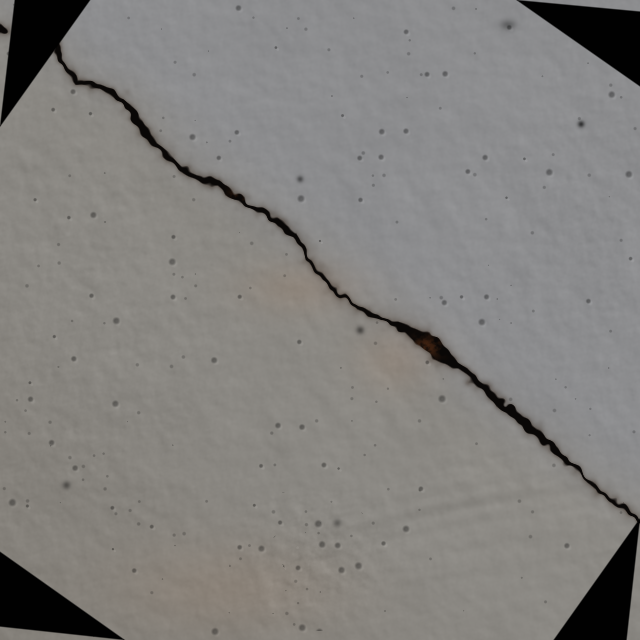
This texture is drawn by a Shadertoy shader. Its source:

```glsl
float hash(vec2 p) {
    vec3 q = fract(p.xyx * 0.1031);
    q += dot(q, q.yzx + 33.33);
    return fract((q.x + q.y) * q.z);
}

float noise(vec2 p) {
    vec2 i = floor(p), f = fract(p);
    f = f * f * (3.0 - 2.0 * f);
    return mix(mix(hash(i), hash(i + vec2(1, 0)), f.x),
               mix(hash(i + vec2(0, 1)), hash(i + vec2(1, 1)), f.x), f.y);
}

float fbm(vec2 p) {
    float sum = 0.0, amp = 0.5;
    for (int i = 0; i < 4; i++) {
        sum += amp * noise(p);
        p = mat2(1.6, 1.2, -1.2, 1.6) * p + 17.3;
        amp *= 0.5;
    }
    return sum;
}

// Signed distance to a line, positive on its left
float side(vec2 p, vec2 a, vec2 b) {
    vec2 d = normalize(b - a), q = p - a;
    return d.x * q.y - d.y * q.x;
}

float wedge(vec2 p, vec2 apex, vec2 inner, vec2 outer) {
    return min(side(p, apex, inner), -side(p, apex, outer));
}

float segment(vec2 p, vec2 a, vec2 b) {
    vec2 q = p - a, d = b - a;
    return length(q - d * clamp(dot(q, d) / dot(d, d), 0.0, 1.0));
}

float blob(vec2 p, vec2 center, vec2 radius) {
    vec2 q = (p - center) / radius;
    return exp(-dot(q, q));
}

float crackDistance(vec2 p) {
    const int COUNT = 23;
    vec2 path[COUNT] = vec2[](
        vec2(.086, .930), vec2(.102, .896), vec2(.120, .872), vec2(.156, .865),
        vec2(.190, .844), vec2(.215, .812), vec2(.241, .776), vec2(.280, .740),
        vec2(.312, .721), vec2(.345, .712), vec2(.378, .686), vec2(.417, .664),
        vec2(.460, .634), vec2(.482, .596), vec2(.521, .549), vec2(.560, .516),
        vec2(.599, .503), vec2(.638, .484), vec2(.710, .434), vec2(.788, .365),
        vec2(.833, .329), vec2(.924, .242), vec2(1.0, .188));
    float d = segment(p, vec2(-.02, .956), vec2(.008, .954));
    for (int i = 0; i < COUNT - 1; i++) d = min(d, segment(p, path[i], path[i + 1]));
    return d;
}

// One randomly placed round pit in some of the grid cells
float pits(vec2 p, float scale, float chance) {
    vec2 cell = floor(p * scale);
    vec2 center = 0.3 + 0.4 * vec2(hash(cell + 3.7), hash(cell + 19.1));
    float radius = mix(0.08, 0.24, hash(cell + 41.3));
    float d = length(fract(p * scale) - center);
    return step(hash(cell + 71.9), chance) * smoothstep(radius, radius * 0.3, d);
}

float relief(vec2 p, float scale) {
    return fbm(p * scale) - fbm(p * scale + vec2(0.3, 0.35));
}

// Fine grooves running along a direction
float scratches(vec2 p, vec2 dir, float density) {
    dir = normalize(dir);
    vec2 q = vec2(dot(p, dir), dot(p, vec2(-dir.y, dir.x)));
    return noise(vec2(q.x * 4.0, q.y * density)) - 0.5;
}

vec3 plaster(vec2 p) {
    // Cool upper right, warm lower left
    float across = p.y + 0.78 * p.x - 0.96 + 0.1 * (fbm(p * 5.0) - 0.5);
    vec3 color = mix(vec3(.515, .500, .475), vec3(.540, .530, .510), smoothstep(-.85, -.2, across));
    color = mix(color, vec3(.548, .550, .557), smoothstep(-.08, .14, across));
    float rosy = blob(p, vec2(.47, .55), vec2(.09, .04)) + blob(p, vec2(.62, .44), vec2(.06, .05))
               + 0.8 * blob(p, vec2(.36, .08), vec2(.17, .07));
    color += rosy * vec3(.022, -.004, -.022);

    // Trowelled surface
    float rough = 0.045 + 0.06 * blob(p, vec2(.49, .12), vec2(.1, .08))
                + 0.025 * blob(p, vec2(.1, .45), vec2(.25, .4))
                + 0.02 * blob(p, vec2(.95, .6), vec2(.2, .25));
    color += rough * (relief(p, 48.0) + 0.5 * relief(p + 7.0, 95.0));
    color += 0.025 * (fbm(p * 14.0) - 0.47);
    vec2 bent = p + vec2(0.0, 0.25 * (p.x - 0.7) * (p.x - 0.7));
    color += 0.05 * scratches(bent, vec2(1, .2), 75.0) * blob(p, vec2(.75, .18), vec2(.25, .09));
    color += 0.035 * scratches(p, vec2(.6, -.8), 65.0) * blob(p, vec2(.67, .38), vec2(.2, .17));
    color += 0.025 * scratches(p, vec2(.5, -.85), 60.0) * blob(p, vec2(.72, .66), vec2(.18, .13));

    // Scattered pits with lit rims
    float cluster = blob(p, vec2(.49, .13), vec2(.1, .08)) + 0.6 * blob(p, vec2(.15, .27), vec2(.13, .06));
    float chance = 0.07 + 0.3 * cluster;
    float pit = pits(p, 31.0, chance) + 0.6 * pits(p + 5.3, 57.0, 0.7 * chance);
    float rim = pits(p + vec2(-.003, .003), 31.0, chance);
    color += 0.035 * rim;
    color *= 1.0 - 0.34 * min(pit, 1.0);
    float spots = blob(p, vec2(.908, .806), vec2(.005)) + 0.7 * blob(p, vec2(.469, .720), vec2(.005))
                + 0.7 * blob(p, vec2(.563, .484), vec2(.006)) + 0.5 * blob(p, vec2(.794, .961), vec2(.012, .008))
                + 0.6 * blob(p, vec2(.104, .242), vec2(.006)) + 0.5 * blob(p, vec2(.527, .183), vec2(.006));
    return color * (1.0 - 0.65 * spots);
}

vec3 addCrack(vec3 color, vec2 p, float soft) {
    vec2 jitter = vec2(noise(p * 85.0), noise(p * 85.0 + 31.0)) - 0.5;
    float d = crackDistance(p + 0.009 * jitter);
    float hole = blob(p, vec2(.678, .455), vec2(.031, .08));
    float width = 0.0022 + 0.0032 * noise(p * 24.0) + 0.011 * hole
                + 0.002 * blob(p, vec2(.225, .80), vec2(.05))
                + 0.002 * blob(p, vec2(.80, .355), vec2(.09))
                - 0.0013 * blob(p, vec2(.59, .505), vec2(.035));
    // Stained, crumbling lips
    float stain = exp(-max(d - width, 0.0) / 0.005) * (0.25 + 0.5 * fbm(p * 55.0));
    color = mix(color, vec3(.22, .17, .13), stain);
    float rust = blob(p, vec2(.667, .458), vec2(.022, .018)) + 0.6 * blob(p, vec2(.37, .692), vec2(.014));
    rust *= smoothstep(0.3, 0.65, fbm(p * 75.0));
    vec3 depth = mix(vec3(.035, .026, .022), vec3(.26, .14, .07), min(rust, 1.0));
    return mix(color, depth, smoothstep(width + soft, width - soft, d));
}

void mainImage(out vec4 fragColor, in vec2 fragCoord) {
    vec2 p = fragCoord / iResolution.xy;
    float soft = max(0.0015, 0.8 / iResolution.y);
    vec3 color = addCrack(plaster(p), p, soft);

    // Dark corner gaps
    float gap = wedge(p, vec2(0, .802), vec2(.141, 1), vec2(.023, 1));
    gap = max(gap, wedge(p, vec2(.807, 1), vec2(1, .865), vec2(1, .982)));
    gap = max(gap, wedge(p, vec2(1, .190), vec2(.865, 0), vec2(.979, 0)));
    gap = max(gap, wedge(p, vec2(.195, 0), vec2(0, .138), vec2(0, .021)));
    color = mix(color, vec3(0.003), smoothstep(-soft, soft, gap));
    fragColor = vec4(color, 1.0);
}
```
